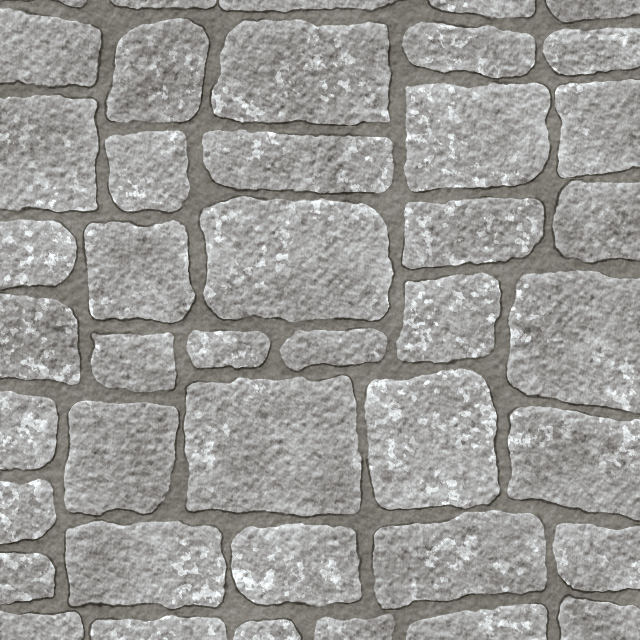
A Shadertoy shader for this texture:

```glsl
const vec2 GRID = vec2(4.2, 6.5);            // average stones across and up
const vec2 LIGHT = vec2(-0.35, 0.94);        // direction towards the light
const float JOINT = 0.0100;                  // half width of the mortar joint
const float WAVINESS = 0.026;                // slow bending of the courses
const float CHIPPING = 0.020;                // roughness of the stone outline
const float SKEW = 0.12;                     // tilt of the stone sides
const float STONE_TONE = 0.605;
const float MORTAR_TONE = 0.500;
const float GRAIN_SCALE = 120.0;
const vec3 DARK = vec3(0.30, 0.29, 0.27);
const vec3 MIDDLE = vec3(0.54, 0.53, 0.52);
const vec3 PALE = vec3(0.81, 0.82, 0.82);
const vec3 MORTAR_TINT = vec3(1.0, 1.0, 0.97);

float hash(vec2 p) {
    return fract(sin(dot(p, vec2(127.1, 311.7))) * 43758.55);
}

float noise(vec2 p) {
    vec2 i = floor(p), f = fract(p);
    f = f * f * (3.0 - 2.0 * f);
    return mix(mix(hash(i), hash(i + vec2(1, 0)), f.x),
               mix(hash(i + vec2(0, 1)), hash(i + vec2(1, 1)), f.x), f.y);
}

float fbm(vec2 p) {
    float sum = 0.0, amp = 0.53;
    for (int i = 0; i < 4; i++) {
        sum += amp * noise(p);
        p = mat2(1.6, 1.2, -1.2, 1.6) * p + 17.3;
        amp *= 0.5;
    }
    return sum;
}

// Position of the single joint line inside a grid cell
float cut(vec2 cell) {
    return mix(0.18, 0.82, hash(cell + 3.0));
}

bool isEven(vec2 cell) {
    return mod(cell.x + cell.y, 2.0) < 0.5;
}

// Interlocking rectangles: even cells hold horizontal joints, odd cells vertical ones
vec4 block(vec2 p) {
    vec2 g = p * GRID, c = floor(g), f = g - c, v = c;
    if (isEven(c)) {
        float up = step(cut(c), f.y);
        v += vec2(step(cut(c + vec2(0.0, 2.0 * up - 1.0)), f.x), up);
    } else {
        float right = step(cut(c), f.x);
        v += vec2(right, step(cut(c + vec2(2.0 * right - 1.0, 0.0)), f.y));
    }
    float ne = cut(v), sw = cut(v - 1.0) - 1.0;
    float nw = cut(v - vec2(1, 0)), se = cut(v - vec2(0, 1));
    vec2 lo = v + (isEven(v) ? vec2(nw - 1.0, sw) : vec2(sw, se - 1.0));
    vec2 hi = v + (isEven(v) ? vec2(se, ne) : vec2(ne, nw));
    lo /= GRID;
    hi /= GRID;

    // Break up slabs that are too long or too tall
    vec2 size = hi - lo;
    vec2 mid = mix(lo, hi, mix(0.33, 0.67, hash(v + 5.7)));
    if (size.x > 3.0 * size.y) {
        if (p.x < mid.x) hi.x = mid.x; else lo.x = mid.x;
    } else if (size.y > 1.15 * size.x) {
        if (p.y < mid.y) hi.y = mid.y; else lo.y = mid.y;
    }
    return vec4(lo, hi);
}

// Signed distance to the stone outline in x, random stone value in y
vec2 stone(vec2 p) {
    vec2 w = p + WAVINESS * (vec2(noise(p * 5.0), noise(p * 5.0 + 31.0)) - 0.5);
    vec4 b = block(w);
    float id = hash(b.xy + b.zw);
    vec2 q = w - 0.5 * (b.xy + b.zw);
    vec2 halfSize = 0.5 * (b.zw - b.xy) - JOINT;
    q += q.yx * SKEW * (vec2(id, hash(vec2(id, 3.0))) - 0.5);
    float corner = hash(vec2(id * 9.0, 0.0) + sign(q));
    float radius = min(mix(0.008, 0.055, corner * corner), min(halfSize.x, halfSize.y));
    vec2 e = abs(q) - halfSize + radius;
    float d = min(max(e.x, e.y), 0.0) + length(max(e, 0.0)) - radius;
    return vec2(d + CHIPPING * (fbm(p * 26.0) - 0.5), id);
}

vec3 toneColor(float t) {
    return t < 0.53 ? mix(DARK, MIDDLE, (t - 0.29) / 0.24)
                    : mix(MIDDLE, PALE, (t - 0.53) / 0.29);
}

void mainImage(out vec4 fragColor, in vec2 fragCoord) {
    vec2 p = fragCoord / iResolution.y;
    vec2 s = stone(p);
    float d = s.x;
    float facing = clamp((stone(p + LIGHT * 0.004).x - d) / 0.004, -1.0, 1.0);

    // Gritty surface, lit from above
    float grain = fbm(p * GRAIN_SCALE) - 0.5;
    float relief = grain + 0.5 - fbm(p * GRAIN_SCALE + LIGHT * 0.5);
    float mottle = fbm(p * 13.0 + 7.0) - 0.5;
    float speck = noise(p * 290.0) - 0.5;

    // Stone face: thin worn rim, scattered lichen flecks, dark pits
    float face = STONE_TONE + 0.05 * (s.y - 0.5) + 0.20 * mottle;
    face += 0.20 * grain + 0.36 * relief + 0.09 * speck;
    face += exp(d / 0.006) * (0.06 + 0.09 * facing);
    face += 0.05 * exp(d / 0.02);
    float patches = smoothstep(0.35, 0.65, fbm(p * 10.0 + 40.0));
    face += 0.24 * patches * smoothstep(0.57, 0.67, fbm(p * 85.0 + 90.0));
    face -= 0.10 * smoothstep(0.64, 0.74, fbm(p * 80.0 + 60.0));

    // Mortar: fine sand, shadowed along the stones and most below them
    float mortar = MORTAR_TONE + 0.12 * mottle + 0.08 * grain + 0.18 * relief + 0.06 * speck;
    mortar -= exp(-max(d, 0.0) / 0.006) * (0.07 - 0.05 * facing);

    // Broken dark crevice right at the foot of each stone
    float crevice = smoothstep(0.0032, 0.0008, abs(d - 0.0012));
    crevice *= smoothstep(0.35, 0.60, fbm(p * 20.0 + 70.0) - 0.14 * facing);
    mortar -= 0.17 * crevice;

    float edge = max(0.0012, 0.7 / iResolution.y);
    vec3 color = mix(toneColor(mortar) * MORTAR_TINT, toneColor(face),
                     smoothstep(edge, -edge, d));
    fragColor = vec4(clamp(color, 0.0, 1.0), 1.0);
}
```
